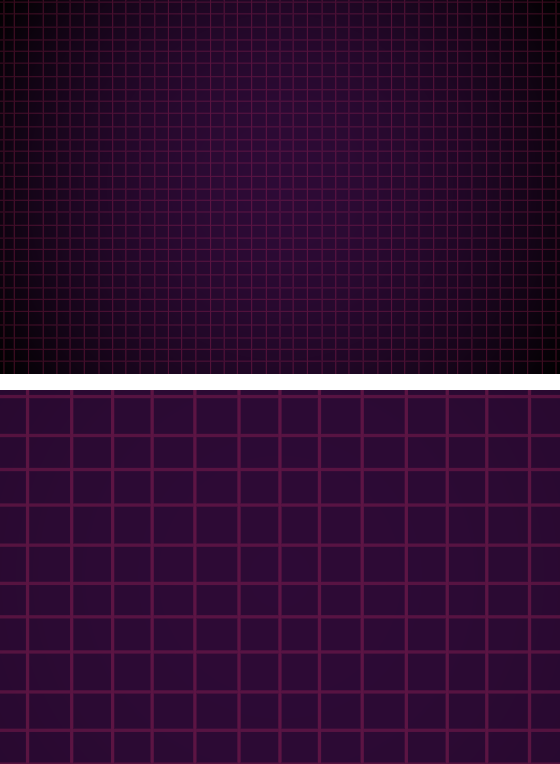
Top, the full canvas; bottom, a detail of the centre.
This background is drawn by a Shadertoy shader. Its source:

```glsl
// Fine rose grid over a dark violet glow that fades to black in the corners.
// Each line's place is its index plus a small periodic offset, so the cells
// vary a little in size; lines are drawn by distance to the nearest one.

const float PI = 3.14159;

// Position of vertical line k, in cells from the left:
// a four-line wobble plus a drift that resets every 32 lines.
float columnLine(float k) {
    return k + 0.07 + 0.0064 * mod(k - 1.0, 32.0) + 0.042 * sin(0.5 * PI * k + 2.73);
}

// Position of horizontal line k, in cells from the top.
float rowLine(float k) {
    return k + 0.195 - 0.068 * sin(0.5 * PI * k + 0.35) - 0.035 * sin(PI * k / 8.0);
}

// Distance in cells to the nearest column and row line.
vec2 gridDistance(vec2 cell) {
    vec2 nearest = vec2(1.0);
    for (float i = -1.0; i <= 1.0; i++) {
        vec2 k = floor(cell + 0.5) + i;
        vec2 line = vec2(columnLine(k.x), rowLine(k.y));
        nearest = min(nearest, abs(cell - line));
    }
    return nearest;
}

void mainImage(out vec4 fragColor, in vec2 fragCoord) {
    vec2 uv = fragCoord / iResolution.xy;
    vec2 size = vec2(1.0, iResolution.y / iResolution.x);  // canvas in widths
    float pixel = 1.0 / iResolution.x;

    // Radial glow
    vec2 fromCentre = (uv - 0.5) * size;
    float fade = min(dot(fromCentre, fromCentre) / 0.36, 1.0);
    vec3 color = mix(vec3(0.177, 0.040, 0.210), vec3(0.005, 0.0, 0.002), fade);

    // Translucent grid, with edges smoothed over one pixel
    vec2 cells = vec2(40.42, 30.2);
    vec2 dist = gridDistance(vec2(uv.x, 1.0 - uv.y) * cells) / cells * size;
    vec2 cover = clamp((0.00098 - dist) / pixel + 0.5, 0.0, 1.0);
    float ink = max(0.28 * cover.x, 0.25 * cover.y);
    color = mix(color, vec3(0.85, 0.18, 0.42), ink);

    fragColor = vec4(color, 1.0);
}
```
